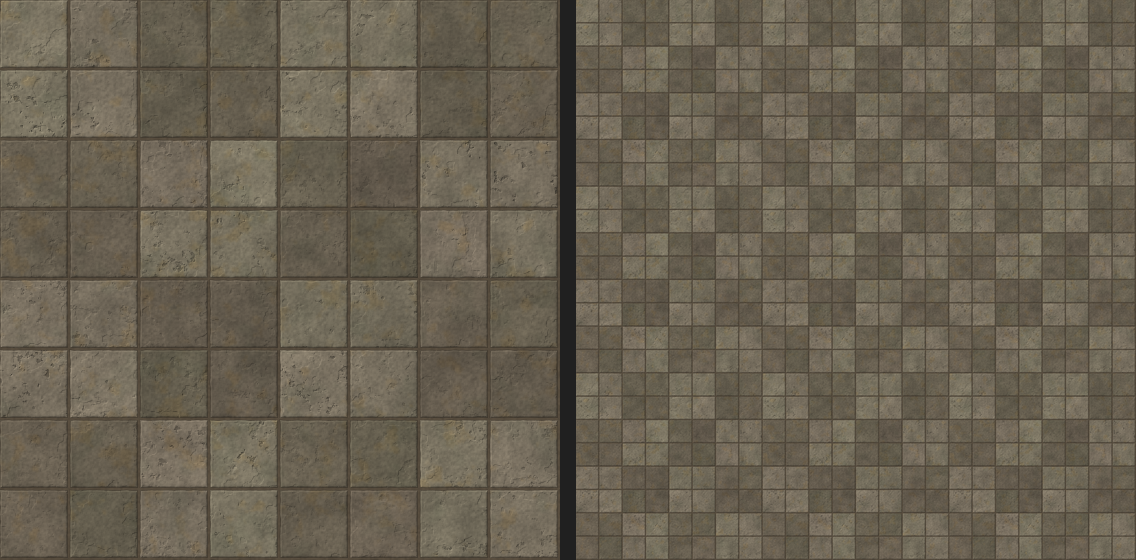
Left: one tile. Right: repeated 3 by 3.
A WebGL 1 fragment shader for this texture:

```glsl
precision highp float;
uniform vec2 u_resolution;

float hash(vec2 p) {
  return fract(sin(dot(p, vec2(127.1, 311.7))) * 43758.5);
}

// Value noise whose lattice wraps every 256 cells
float noise(vec2 p) {
  vec2 i = floor(p), f = fract(p);
  f = f * f * (3.0 - 2.0 * f);
  vec2 a = mod(i, 256.0), b = mod(i + 1.0, 256.0);
  return mix(mix(hash(a), hash(vec2(b.x, a.y)), f.x),
             mix(hash(vec2(a.x, b.y)), hash(b), f.x), f.y);
}

float fbm(vec2 p) {
  float sum = 0.0, amp = 0.53;
  for (int i = 0; i < 4; i++) {
    sum += amp * noise(p);
    p = mat2(1.6, 1.2, -1.2, 1.6) * p + 7.3;
    amp *= 0.5;
  }
  return sum;
}

// Distance to the slightly uneven rim of a tile
float rimDistance(vec2 f, vec2 seed) {
  vec2 d = min(f, 1.0 - f);
  return min(d.x, d.y) + 0.014 * (fbm(f * 11.0 + seed) - 0.5);
}

float pits(vec2 f, vec2 seed) {
  float cluster = smoothstep(0.35, 0.7, noise(f * 4.0 + seed.yx));
  return cluster * smoothstep(0.6, 0.76, fbm(f * 15.0 + seed));
}

// Surface height: raised face, flaked ledges, pits and grit
float relief(vec2 f, vec2 seed, float wear) {
  float rim = rimDistance(f, seed);
  float flake = fbm(f * 5.0 + seed) - 0.57 - 0.6 * rim + 0.07 * wear;
  return 0.8 * smoothstep(0.012, 0.045, rim)
       - 0.3 * smoothstep(0.0, 0.06, flake)
       - 0.35 * wear * pits(f, seed)
       + 0.55 * fbm(f * 13.0 + seed.yx);
}

void main() {
  vec2 uv = gl_FragCoord.xy / u_resolution + vec2(0.002, -0.002);
  vec2 f = fract(uv * 8.0);
  vec2 id = mod(floor(uv * 8.0), 8.0);
  vec2 seed = 180.0 * vec2(hash(id + 3.1), hash(id + 11.7));
  float grain = noise(uv * 256.0) - 0.5;

  // Light and dark blocks of two by two tiles
  vec2 block = floor(id / 2.0);
  float pale = mod(block.x + block.y, 2.0);
  float wear = mix(0.5, 1.0, pale) * (0.6 + 0.6 * hash(id + 5.3));
  vec3 stone = mix(vec3(0.398, 0.367, 0.31), vec3(0.467, 0.434, 0.372), pale);

  // Brightness and tint of each tile
  stone *= 0.965 + 0.1 * hash(id + 23.9);
  stone += mix(vec3(-0.005, 0.003, -0.003), vec3(0.004, -0.003, 0.002), hash(id + 41.3));

  // Cloudy mottling with faint ochre and grey-green stains
  stone *= 1.0 + 0.28 * (fbm(f * 3.0 + seed.yx + 19.0) - 0.5);
  float ochre = smoothstep(0.56, 0.8, fbm(f * 4.5 + seed + 31.0));
  float moss = smoothstep(0.52, 0.78, fbm(f * 3.0 + seed + 53.0));
  stone = mix(stone, stone * vec3(1.05, 0.98, 0.84), 0.6 * ochre);
  stone = mix(stone, stone * vec3(0.9, 0.94, 0.92), 0.45 * moss);
  stone *= 1.0 - 0.16 * wear * pits(f, seed);

  // Light from the upper left, with deeper shade on the far sides
  float slope = relief(f, seed, wear) - relief(f + vec2(-0.011, 0.011), seed, wear);
  slope = clamp(slope, -0.45, 0.45);
  stone *= 1.0 + slope * (slope < 0.0 ? 0.72 : 0.42);

  // Dusty brown joints, darkest where they meet the tiles
  float rim = rimDistance(f, seed);
  vec3 joint = vec3(0.36, 0.315, 0.255) * (1.0 - 0.24 * smoothstep(0.006, 0.02, rim));
  vec3 color = mix(joint, stone, smoothstep(0.012, 0.03, rim));
  color *= 1.0 - 0.06 * smoothstep(0.08, 0.03, rim);
  gl_FragColor = vec4(color * (1.0 + 0.13 * grain), 1.0);
}
```
